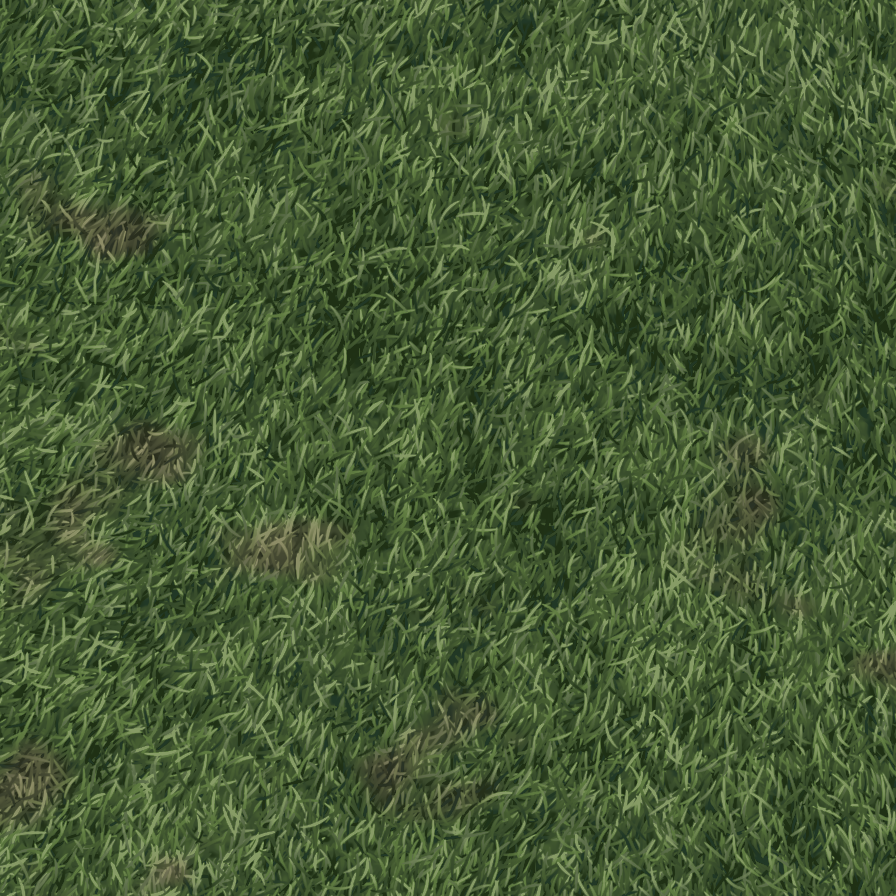
A WebGL 1 fragment shader for this texture:

```glsl
precision highp float;
// Mown grass seen from above: layers of jittered cells, each holding one thin
// curved blade that follows a slowly turning wind direction. Blades blend a
// tone and a hue, which a green ramp then colours; noise adds worn patches.

#define LAYERS 13
#define CELLS 38.0
#define BLADE_LENGTH 0.80
#define BLADE_WIDTH 0.085
#define BLADE_BEND 0.26
#define SPREAD 1.0
#define SOFTNESS 0.0011
#define CONTRAST 1.35
#define TONE_BIAS -0.03
#define WORN_AMOUNT 0.55

uniform vec2 u_resolution;

const vec3 SHADE = vec3(0.12, 0.19, 0.08);
const vec3 COOL  = vec3(0.13, 0.22, 0.15);
const vec3 DEEP  = vec3(0.22, 0.30, 0.17);
const vec3 MID   = vec3(0.27, 0.36, 0.19);
const vec3 LEAF  = vec3(0.37, 0.48, 0.25);
const vec3 OLIVE = vec3(0.36, 0.43, 0.29);
const vec3 TIP   = vec3(0.53, 0.61, 0.40);
const vec3 EARTH = vec3(0.40, 0.35, 0.28);

float hash(vec2 p) {
    vec3 q = fract(p.xyx * 0.1031);
    q += dot(q, q.yzx + 33.33);
    return fract((q.x + q.y) * q.z);
}

vec4 hash4(vec2 p) {
    vec4 q = fract(p.xyxy * vec4(0.1031, 0.1030, 0.0973, 0.1099));
    q += dot(q, q.wzxy + 33.33);
    return fract((q.xxyz + q.yzzw) * q.zywx);
}

float noise(vec2 p) {
    vec2 i = floor(p), f = fract(p);
    f = f * f * (3.0 - 2.0 * f);
    return mix(mix(hash(i), hash(i + vec2(1.0, 0.0)), f.x),
               mix(hash(i + vec2(0.0, 1.0)), hash(i + vec2(1.0, 1.0)), f.x), f.y);
}

float fbm(vec2 p) {
    return 0.55 * noise(p) + 0.3 * noise(p * 2.1 + 7.3) + 0.15 * noise(p * 4.3 + 19.1);
}

// Coverage (x) and position from root to tip (y) of a blade centred at zero.
vec2 blade(vec2 d, float angle, float halfLength, float bend, float soft) {
    float c = cos(angle), s = sin(angle);
    vec2 q = vec2(c * d.x + s * d.y, c * d.y - s * d.x);
    float along = q.x / halfLength;
    float taper = max(1.0 - along * along, 0.0);
    float side = abs(q.y - bend * halfLength * (along * along - 0.35));
    float cover = 1.0 - smoothstep(-soft, soft, side - BLADE_WIDTH * 0.8 * sqrt(taper));
    return vec2(cover * smoothstep(0.0, 0.3, taper), 0.5 + 0.5 * along);
}

// Greens from shadow to sunlit tip; hue picks cool or warm variants.
vec3 grassRamp(float tone, float hue) {
    vec3 c = mix(mix(SHADE, COOL, smoothstep(0.45, 0.8, hue)), DEEP, smoothstep(0.04, 0.25, tone));
    c = mix(c, MID, smoothstep(0.25, 0.46, tone));
    c = mix(c, mix(LEAF, OLIVE, smoothstep(0.3, 0.7, hue)), smoothstep(0.46, 0.72, tone));
    return mix(c, TIP, smoothstep(0.74, 1.0, tone));
}

void main() {
    float size = min(u_resolution.x, u_resolution.y);
    vec2 p = gl_FragCoord.xy / size;
    float soft = max(SOFTNESS, 0.5 / size) * CELLS;

    // Leaning to the right on the left side, upright on the right side.
    float wind = 0.85 + 0.75 * p.x + 0.9 * (fbm(p * 4.0 + 3.7) - 0.5);

    // Dim thatch below, then blades from the lowest layer to the top.
    float tone = 0.1 + 0.4 * noise(p * 110.0);
    float hue = noise(p * 60.0 + 31.0);
    for (int layer = 0; layer < LAYERS; layer++) {
        float level = float(layer);
        float height = level / float(LAYERS - 1);
        vec2 g = p * CELLS + vec2(37.37, 61.73) * (level + 1.0);
        vec2 cell = floor(g);
        for (int j = -1; j <= 1; j++) {
            for (int i = -1; i <= 1; i++) {
                vec2 id = cell + vec2(float(i), float(j));
                vec4 r = hash4(id + level * 17.0);
                vec4 k = hash4(id + level * 29.0 + 211.0);
                float stray = r.z - 0.5;
                float angle = wind + SPREAD * stray + 6.0 * stray * stray * stray;
                float halfLength = BLADE_LENGTH * mix(0.45, 1.0, r.w);
                float bend = BLADE_BEND * (2.0 * k.x - 1.0);
                vec2 b = blade(g - id - r.xy, angle, halfLength, bend, soft);
                float bladeTone = mix(k.y, height, 0.16) + 0.24 * (b.y - 0.5);
                tone = mix(tone, bladeTone, b.x * 0.93);
                hue = mix(hue, k.z, b.x);
            }
        }
    }

    // Tufts and wide areas shift the light; dry ground shows through in spots.
    float area = fbm(p * 3.5 + 11.0) - 0.5;
    tone = (tone - 0.5) * CONTRAST + 0.5 + TONE_BIAS;
    tone += 0.26 * (noise(p * 19.0 + 5.0) - 0.5) + 0.2 * area;
    hue += 0.6 * (fbm(p * 4.5 + 47.0) - 0.5);
    vec3 color = grassRamp(clamp(tone, 0.0, 1.0), hue);

    float worn = smoothstep(0.64, 0.84, fbm(p * vec2(6.0, 8.0) + 83.0));
    vec3 dry = EARTH * (0.5 + 0.95 * clamp(tone, 0.0, 1.0));
    color = mix(color, dry, worn * WORN_AMOUNT);
    gl_FragColor = vec4(color, 1.0);
}
```
